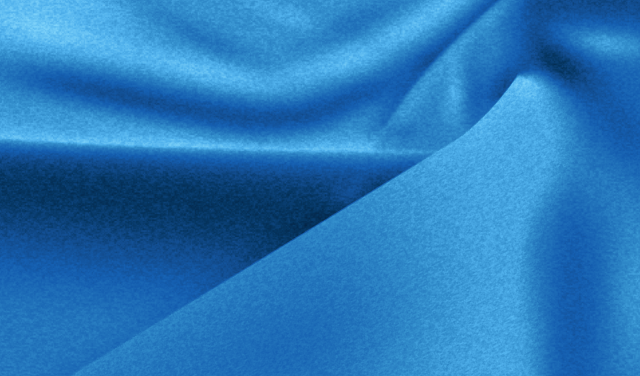
Write a WebGL 1 fragment shader that draws this texture.

```glsl
precision highp float;
// Draped blue velvet: an upper sheet with soft folds, a shaded hollow below it,
// and a diagonal front fold. Each part yields a tone, built from curves and soft
// blobs; the tones are layered, grained with noise and mapped to a blue ramp.
uniform vec2 u_resolution;

float hash(vec2 p) {
  vec3 q = fract(vec3(p.xyx) * 0.1031);
  q += dot(q, q.yzx + 33.33);
  return fract((q.x + q.y) * q.z);
}

float noise(vec2 p) {
  vec2 i = floor(p), f = fract(p);
  f = f * f * (3.0 - 2.0 * f);
  return mix(mix(hash(i), hash(i + vec2(1, 0)), f.x),
             mix(hash(i + vec2(0, 1)), hash(i + vec2(1, 1)), f.x), f.y);
}

float bell(float d, float width) {
  d /= width;
  return exp(-d * d);
}

// Soft ellipse, turned by an angle
float blob(vec2 p, vec2 centre, vec2 radius, float angle) {
  p -= centre;
  float c = cos(angle), s = sin(angle);
  p = vec2(c * p.x + s * p.y, c * p.y - s * p.x) / radius;
  return exp(-dot(p, p));
}

float upperSheet(vec2 p, float ridge) {
  float dx = p.x - 0.66;
  float trough = 0.675 + 0.75 * pow(max(dx, 0.0), 2.0)
               + 0.1 * (sqrt(dx * dx + 0.01) - dx);
  float fade = 1.0 - smoothstep(0.85, 1.25, p.x);
  float tone = 5.1;
  tone -= 2.8 * bell(p.y - trough, 0.05) * smoothstep(-0.15, 0.45, p.x) * (0.35 + 0.65 * fade);
  tone += 0.9 * bell(p.y - trough - 0.11, 0.045) * smoothstep(0.2, 0.6, p.x);
  tone += 1.4 * blob(p, vec2(0.1, 0.96), vec2(0.3, 0.11), -0.3);
  tone -= 1.2 * blob(p, vec2(0.16, 0.79), vec2(0.22, 0.06), -0.1);
  tone -= 1.1 * blob(p, vec2(0.54, 0.9), vec2(0.22, 0.035), -0.45);
  tone -= 1.1 * blob(p, vec2(0.95, 0.94), vec2(0.2, 0.04), 0.45);
  tone += 0.7 * blob(p, vec2(0.78, 0.95), vec2(0.16, 0.03), -0.4);
  tone += 0.5 * (noise(vec2(p.x * 4.0 + p.y * 5.0, p.y * 16.0 + p.x * 4.0)) - 0.5);
  tone += 1.4 * exp(-max(p.y - ridge, 0.0) / 0.035);

  // Rising fold on the right, with its crease and the pocket behind it
  float h = p.y - 0.633;
  float across = p.x - (1.01 + 0.55 * h + 0.9 * h * h);
  tone -= 1.7 * bell(min(across, 0.0), 0.05) * (1.0 - smoothstep(-0.01, 0.015, across))
        * smoothstep(0.61, 0.68, p.y);
  float fold = 4.5 + 0.7 * bell(across - 0.03, 0.035);
  fold += 1.2 * blob(p, vec2(1.21, 0.75), vec2(0.028, 0.08), -0.1);
  fold -= 2.4 * blob(p, vec2(1.34, 0.76), vec2(0.05, 0.07), -0.5);
  fold -= 0.9 * blob(p, vec2(1.265, 0.74), vec2(0.025, 0.1), 0.0);
  fold -= 2.6 * smoothstep(1.3, 1.46, p.x) * smoothstep(0.72, 0.85, p.y);
  fold -= 1.0 * blob(p, vec2(1.06, 0.65), vec2(0.05, 0.025), 0.2);
  return mix(tone, fold, smoothstep(-0.012, 0.02, across));
}

float hollow(vec2 p, float depth, float edge) {
  float tone = mix(0.9, 4.1, smoothstep(0.13, 0.53, depth + 0.06 * (0.55 - p.x)));
  float spread = mix(0.034, 0.05, smoothstep(0.3, 1.1, p.x));
  tone += 5.2 * exp(-max(depth, 0.0) / spread);
  tone += 1.0 * blob(p, vec2(0.93, 0.48), vec2(0.06, 0.035), 0.5);
  return tone - 0.4 * bell(p.y - edge, 0.05);
}

float rightSide(vec2 p) {
  float tone = 3.4;
  tone -= 0.6 * blob(p, vec2(1.54, 0.18), vec2(0.07, 0.3), 0.0);
  tone += 1.7 * blob(p, vec2(1.7, 0.22), vec2(0.085, 0.3), 0.0);
  tone += 0.9 * blob(p, vec2(1.57, 0.53), vec2(0.08, 0.12), 0.3);
  tone -= 0.9 * blob(p, vec2(1.67, 0.64), vec2(0.07, 0.13), 0.6);
  tone -= 1.5 * smoothstep(0.88, 1.0, p.y);
  tone -= 2.4 * blob(p, vec2(1.48, 0.84), vec2(0.13, 0.055), -0.6);
  tone += 2.0 * blob(p, vec2(1.62, 0.885), vec2(0.12, 0.04), -0.15);
  return tone;
}

float frontFold(vec2 p, float edge) {
  float tone = 4.1 + 1.5 * smoothstep(0.75, 1.36, p.x);
  tone += 0.5 * exp(-max(edge - p.y, 0.0) / 0.08);
  tone -= 0.5 * blob(p, vec2(0.8, 0.08), vec2(0.4, 0.13), 0.4);
  return tone + 0.5 * blob(p, vec2(1.41, 0.77), vec2(0.05, 0.04), 0.0);
}

vec3 blueRamp(float t) {
  vec3 c = mix(vec3(0.01, 0.12, 0.24), vec3(0.02, 0.21, 0.38), clamp(t, 0.0, 1.0));
  c = mix(c, vec3(0.07, 0.30, 0.56), clamp(t - 1.0, 0.0, 1.0));
  c = mix(c, vec3(0.08, 0.37, 0.69), clamp(t - 2.0, 0.0, 1.0));
  c = mix(c, vec3(0.13, 0.45, 0.73), clamp(t - 3.0, 0.0, 1.0));
  c = mix(c, vec3(0.20, 0.56, 0.80), clamp(t - 4.0, 0.0, 1.0));
  c = mix(c, vec3(0.32, 0.70, 0.93), clamp(t - 5.0, 0.0, 1.0));
  return mix(c, vec3(0.50, 0.83, 0.98), clamp(t - 6.0, 0.0, 1.0));
}

void main() {
  vec2 p = gl_FragCoord.xy / u_resolution.y;
  p.x *= 1.7067 * u_resolution.y / u_resolution.x;
  float ridge = 0.634 - 0.06 * p.x + 0.027 * p.x * p.x;
  float edge = 0.61 * (p.x - 0.2) + 0.008 + 2.2 * pow(max(p.x - 1.2, 0.0), 2.0);
  edge = min(edge, 0.8 - 3.0 * pow(max(p.x - 1.41, 0.0), 2.0));

  // Layer the cloth from back to front
  float tone = mix(hollow(p, ridge - p.y, edge), upperSheet(p, ridge),
                   smoothstep(-0.01, 0.008, p.y - ridge));
  tone = mix(tone, rightSide(p), smoothstep(1.38, 1.48, p.x));
  float side = 1.435 + 0.09 * bell(p.y - 0.62, 0.17);
  float soft = mix(0.004, 0.035, smoothstep(1.36, 1.46, p.x));
  float front = smoothstep(-soft, soft, edge - p.y);
  front *= 1.0 - smoothstep(-0.07, 0.07, p.x - side);
  tone = mix(tone, frontFold(p, edge), front);

  // Short nap, slanted on the front fold
  vec2 nap = mix(p, vec2(p.x + 0.5 * p.y, p.y - 0.5 * p.x), step(0.5, front));
  tone += 0.65 * (noise(nap * vec2(130, 210)) - 0.5) + 0.5 * (noise(nap * 280.0 + 7.0) - 0.5);
  gl_FragColor = vec4(blueRamp(tone), 1.0);
}
```
